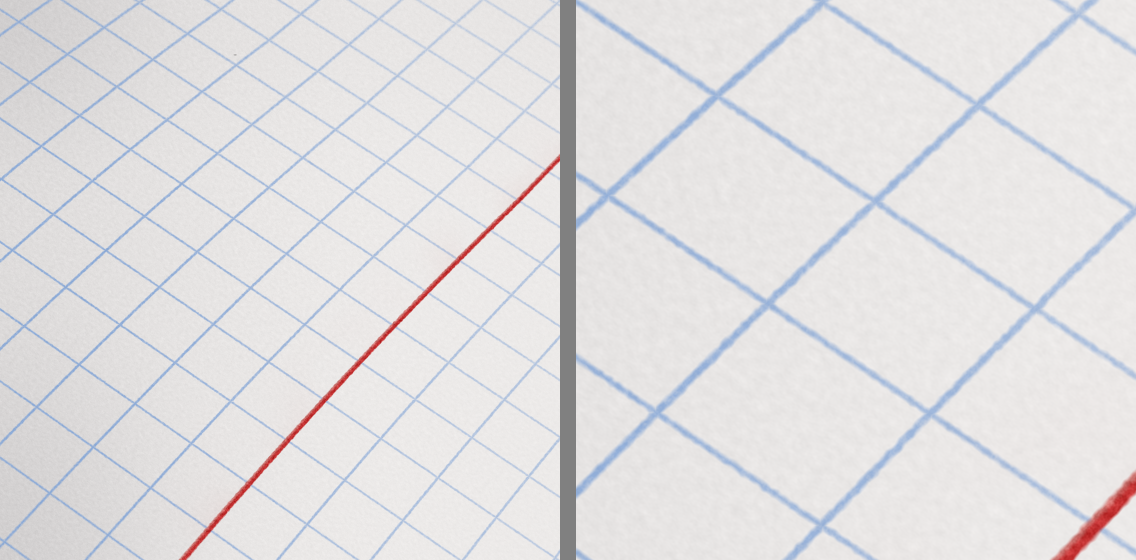
Left: the whole. Right: its middle third, enlarged.
Write a Shadertoy shader that draws this texture.

```glsl
// Squared notebook paper seen at a slant, with blue rules and a red margin line.

const vec3 PAPER_LIGHT = vec3(0.926, 0.917, 0.912);
const vec3 PAPER_SHADE = vec3(0.795, 0.786, 0.788);
const vec3 BLUE_INK    = vec3(0.52, 0.65, 0.84);
const vec3 RED_INK     = vec3(0.75, 0.15, 0.15);
const vec3 RED_FADED   = vec3(0.79, 0.47, 0.45);
const float MARGIN_COLUMN = 5.0;     // grid column that carries the red line
const float COLUMN_HALF_WIDTH = 0.0022;
const float ROW_HALF_WIDTH = 0.0017;
const float MARGIN_HALF_WIDTH = 0.0052;
const float GRAIN = 0.050;
const float INK_WEAR = 0.65;

// Perspective from grid cells to the canvas
const mat3 GRID_TO_CANVAS = mat3(
    0.09462, -0.06945, -0.00694,
    0.07471,  0.07141,  0.01921,
    0.02214,  0.55339,  1.0);

vec2 hashGradient(vec2 cell) {
    vec2 h = vec2(dot(cell, vec2(127.1, 311.7)), dot(cell, vec2(269.5, 183.3)));
    return 2.0 * fract(sin(h) * 43758.5) - 1.0;
}

float gradientNoise(vec2 p) {
    vec2 i = floor(p), f = fract(p);
    vec2 s = f * f * f * (f * (f * 6.0 - 15.0) + 10.0);
    vec2 e = vec2(1.0, 0.0);
    float low  = mix(dot(hashGradient(i), f),
                     dot(hashGradient(i + e.xy), f - e.xy), s.x);
    float high = mix(dot(hashGradient(i + e.yx), f - e.yx),
                     dot(hashGradient(i + e.xx), f - e.xx), s.x);
    return mix(low, high, s.y);
}

float fbm(vec2 p) {
    float sum = 0.0, amplitude = 0.5;
    for (int i = 0; i < 3; i++) {
        sum += amplitude * gradientNoise(p);
        p = mat2(1.6, 1.2, -1.2, 1.6) * p + 7.3;
        amplitude *= 0.75;
    }
    return sum;
}

// Vertical lift of the sheet where it curls towards its near edge
float paperBend(float row) {
    float d = row - 3.0;
    return d < 0.0 ? 0.00083 * d * d - 0.0072 : min(0.00046 * d * d - 0.0072, 0.0);
}

vec2 canvasToGrid(vec2 p) {
    mat3 toGrid = inverse(GRID_TO_CANVAS);
    vec3 g = toGrid * vec3(p, 1.0);
    for (int i = 0; i < 3; i++)
        g = toGrid * vec3(p.x, p.y + paperBend(g.y / g.z), 1.0);
    return g.xy / g.z;
}

// Grid units per canvas unit, across a line
float slope(float coordinate) {
    return length(vec2(dFdx(coordinate), dFdy(coordinate))) * iResolution.y;
}

float stroke(float dist, float halfWidth, float soft) {
    return 1.0 - smoothstep(halfWidth - soft, halfWidth + soft, dist);
}

void mainImage(out vec4 fragColor, in vec2 fragCoord) {
    vec2 p = fragCoord / iResolution.y;
    vec2 grid = canvasToGrid(p);
    vec2 perCanvas = vec2(slope(grid.x), slope(grid.y));

    // Paper: light from the right, darker left corners, fine fibrous relief
    float light = mix(0.52, 1.0, smoothstep(-0.2, 0.75, p.x));
    light -= 0.38 * (1.0 - smoothstep(0.0, 0.45, length(p * vec2(1.0, 0.8))));
    light -= 0.28 * (1.0 - smoothstep(0.0, 0.40, length(p - vec2(0.0, 1.0))));
    light -= 0.14 * smoothstep(0.65, 1.0, p.y);
    vec3 color = mix(PAPER_SHADE, PAPER_LIGHT, clamp(light, 0.0, 1.0));
    vec2 fibreAxes = mat2(0.8, 0.6, -0.6, 0.8) * p * vec2(1.0, 1.15);
    float fibre = fbm(fibreAxes * vec2(115.0, 150.0));
    color += GRAIN * mix(1.3, 0.7, p.x) * fibre;

    // Focus is sharpest across the middle
    float blur = 0.0016 + 0.0012 * smoothstep(0.15, 0.75, abs(p.y - 0.4 + 0.25 * (p.x - 0.5)));
    float soft = max(blur, 0.8 / iResolution.y);

    // Blue rules, with wobble, worn ink and fading to the right
    vec2 nearest = round(grid);
    vec2 dist = abs(grid - nearest) / perCanvas + 0.0012 * gradientNoise(p * 210.0);
    float isMargin = 1.0 - step(0.5, abs(nearest.x - MARGIN_COLUMN));
    float columns = stroke(dist.x, COLUMN_HALF_WIDTH, soft) * (1.0 - isMargin);
    float rows = stroke(dist.y, ROW_HALF_WIDTH, soft) * mix(1.0, 0.85, p.x);
    float ink = mix(0.95, 0.58, smoothstep(0.05, 1.0, p.x)) - 0.10 * smoothstep(0.55, 1.0, p.y);
    ink *= clamp(0.92 + INK_WEAR * fbm(p * 160.0 + 31.0), 0.0, 1.0);
    color = mix(color, BLUE_INK + 0.04 * fibre, max(columns, rows) * ink);

    // Red margin line with a paler upper edge and a faint smear beside it
    float side = (grid.x - MARGIN_COLUMN) / perCanvas.x;
    float smear = exp(-abs(side) * 28.0) * step(side, 0.0);
    smear *= 0.08 * smoothstep(-0.25, 0.35, gradientNoise(grid * vec2(1.5, 0.9)));
    color = mix(color, RED_FADED, smear);
    float margin = MARGIN_HALF_WIDTH * mix(1.1, 0.78, p.x);
    float edgeNoise = 0.0014 * gradientNoise(p * 190.0 + 5.0);
    float redCover = stroke(abs(side) + edgeNoise, margin, soft);
    float faded = 1.0 - smoothstep(-0.75, 0.15, side / margin + 0.6 * fibre);
    vec3 red = mix(RED_INK, RED_FADED, 0.85 * faded) + 0.26 * fbm(p * 165.0 + 11.0);
    color = mix(color, red, redCover * 0.95);

    // One stray fibre speck
    vec2 speck = (p - vec2(0.420, 0.902)) * vec2(1.0, 1.8);
    color -= 0.25 * stroke(length(speck), 0.0022, soft);

    fragColor = vec4(clamp(color, 0.0, 1.0), 1.0);
}
```
